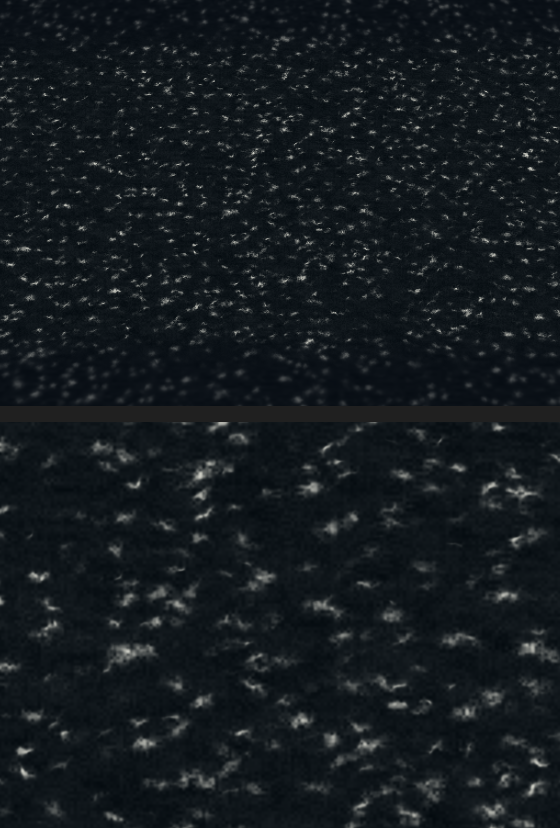
Top, the full canvas; bottom, a detail of the centre.
This texture is drawn by a WebGL 1 fragment shader. Its source:

```glsl
precision highp float;
uniform vec2 u_resolution;

float hash(vec2 p) {
  return fract(sin(dot(p, vec2(127.1, 311.7))) * 43758.5453);
}

float noise(vec2 p) {
  vec2 i = floor(p), f = fract(p);
  f = f * f * (3.0 - 2.0 * f);
  return mix(mix(hash(i), hash(i + vec2(1.0, 0.0)), f.x),
             mix(hash(i + vec2(0.0, 1.0)), hash(i + 1.0), f.x), f.y);
}

// One layer of tilted glints: x is the bright cores, y the faint halos
vec2 glints(vec2 p, float seed, float blur) {
  vec2 cell = vec2(0.034, 0.021);
  vec2 home = floor(p / cell);
  vec2 light = vec2(0.0);
  for (int j = -1; j <= 1; j++) {
    for (int i = -1; i <= 1; i++) {
      vec2 id = home + vec2(float(i), float(j));
      vec2 key = id + seed;
      vec2 jitter = vec2(hash(key), hash(key + 41.3));
      vec2 d = p - (id + jitter) * cell;
      float tilt = 0.12 + (hash(key + 17.9) - 0.5) * 1.3;
      float c = cos(tilt), s = sin(tilt);
      d = vec2(c * d.x + s * d.y, c * d.y - s * d.x);
      vec2 size = vec2(0.0038, 0.0019) * mix(0.65, 1.3, hash(key + 73.7));
      vec2 soft = sqrt(size * size + blur * blur * 0.000011);
      float spread = size.x * size.y / (soft.x * soft.y);
      d /= soft;
      float r = dot(d, d);
      float strength = pow(hash(key + 29.1), 6.0) * mix(spread, 1.0, 0.12 * blur);
      light += strength * vec2(exp(-0.5 * r), exp(-0.17 * r) * (1.0 - 0.6 * blur));
    }
  }
  return light;
}

void main() {
  vec2 uv = gl_FragCoord.xy / u_resolution;
  vec2 p = gl_FragCoord.xy / u_resolution.y;

  // Sharp middle band between soft far and near edges
  float blur = smoothstep(0.81, 0.96, uv.y) + 1.0 - smoothstep(0.07, 0.22, uv.y);
  float focus = 1.0 - blur;

  // Receding plane: features shrink towards the top
  float scale = 1.18 - 0.36 * uv.y;
  vec2 plane = vec2((p.x - 0.5 * u_resolution.x / u_resolution.y) / scale,
                    -log(scale) / 0.36) + 3.0;

  // Ragged outlines, mild clumps and fine grain
  vec2 warp = vec2(noise(plane * 170.0), noise(plane * 170.0 + 57.0)) - 0.5;
  vec2 ragged = plane + warp * vec2(0.008, 0.005) * mix(0.4, 1.0, focus);
  float clump = mix(0.7, 1.25, noise(plane * vec2(19.0, 28.0)));
  float grain = noise(p * 370.0 + 9.0);

  // Water with broad ripples
  float ripple = 0.5 * noise(plane * vec2(34.0, 70.0)) + 0.5 * noise(plane * vec2(85.0, 150.0));
  vec3 deep = mix(vec3(0.022, 0.045, 0.070), vec3(0.026, 0.052, 0.070), focus);
  vec3 color = deep + vec3(0.054, 0.053, 0.052) * ripple * mix(0.55, 1.0, focus);
  color += (grain - 0.5) * 0.034 * focus;

  // Pale glints with speckled halos
  vec2 light = vec2(0.0);
  for (int k = 0; k < 3; k++) {
    float n = float(k);
    light += glints(ragged + n * vec2(0.0137, 0.0083), n * 131.7 + 5.0, blur);
  }
  light.x *= mix(0.9, 0.5 + 0.95 * grain, focus);
  light.y *= mix(0.5, 1.5 * grain, focus);
  float glow = dot(light, vec2(0.85, 0.3)) * clump * mix(0.85, 1.0, focus);
  color += vec3(0.96, 0.93, 0.86) * (1.0 - exp(-glow));

  gl_FragColor = vec4(color, 1.0);
}
```
